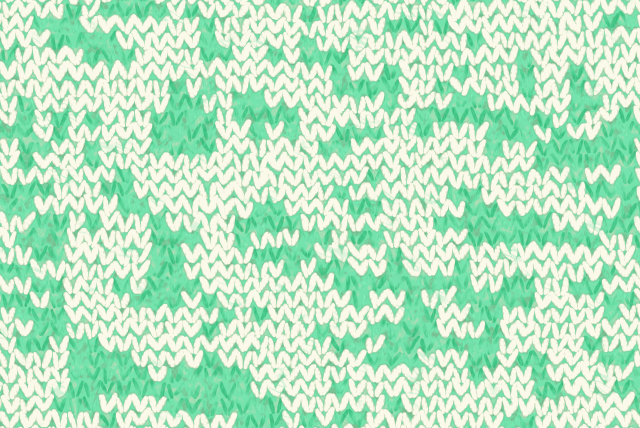
Write a Shadertoy shader that draws this texture.

```glsl
// Draws a knitted fabric of cream yarn stitches mottled with fuzzy mint mohair.

// Sizes in canvas heights
const float LEG_W = 0.0195;        // spacing of stitch legs, two per column
const float ROW_H = 0.0355;        // spacing of stitch rows
const float LEG_HALF = 0.0140;     // half the length of a leg
const float LEG_LEAN = 0.0056;     // sideways lean of half a leg
const float CREAM_R = 0.0086;      // radius of cream yarn
const float MINT_R = 0.0048;       // radius of mint strands
const float PATCH_CUT = -0.13;     // lower gives more cream stitches

const vec3 CREAM = vec3(0.985, 0.975, 0.915);
const vec3 CREAM_SHADE = vec3(0.84, 0.89, 0.77);
const vec3 PALE_MINT = vec3(0.67, 0.87, 0.71);
const vec3 MINT = vec3(0.46, 0.89, 0.68);
const vec3 DEEP_MINT = vec3(0.25, 0.77, 0.52);
const vec3 DULL_GREEN = vec3(0.47, 0.74, 0.56);

vec2 hash2(vec2 p) {
    vec3 q = fract(p.xyx * vec3(0.1031, 0.1030, 0.0973));
    q += dot(q, q.yzx + 33.33);
    return fract((q.xx + q.yz) * q.zy);
}

// Gradient noise, about -0.6 to 0.6
float noise(vec2 p) {
    vec2 i = floor(p), f = fract(p);
    vec2 u = f * f * f * (f * (f * 6.0 - 15.0) + 10.0);
    vec2 e = vec2(0.0, 1.0);
    float a = dot(hash2(i) * 2.0 - 1.0, f);
    float b = dot(hash2(i + e.yx) * 2.0 - 1.0, f - e.yx);
    float c = dot(hash2(i + e.xy) * 2.0 - 1.0, f - e.xy);
    float d = dot(hash2(i + e.yy) * 2.0 - 1.0, f - e.yy);
    return mix(mix(a, b, u.x), mix(c, d, u.x), u.y);
}

// Wandering hairs: thin bands around the zero lines of stretched noise
float fibres(vec2 p, float angle) {
    float c = cos(angle), s = sin(angle);
    vec2 q = mat2(c, -s, s, c) * p;
    return 1.0 - smoothstep(0.02, 0.12, abs(noise(q * vec2(90.0, 22.0))));
}

// Whether the stitch at (column, row) is cream
bool isCream(vec2 stitch) {
    vec2 slanted = stitch + vec2(0.5 * stitch.y, 0.25 * stitch.x);
    float patches = noise(slanted * vec2(0.17, 0.27) + 40.3)
                  + 0.8 * noise(stitch * vec2(0.37, 0.53) + 71.7)
                  + 0.4 * (hash2(stitch + 15.0).x - 0.5);
    return patches > PATCH_CUT;
}

void mainImage(out vec4 fragColor, in vec2 fragCoord) {
    vec2 p = fragCoord / iResolution.y;
    float aa = 0.75 / iResolution.y + 0.0005;

    // Uneven tension in the fabric
    vec2 w = p + 0.020 * vec2(noise(p * 4.5), noise(p * 4.5 + 19.0));
    w += 0.0055 * vec2(noise(p * 32.0 + 7.0), noise(p * 32.0 + 53.0));

    // Nearest cream and mint legs
    vec2 home = floor(w / vec2(LEG_W, ROW_H));
    float creamDist = 1.0, mintDist = 1.0;
    vec3 yarn = vec3(0.0);         // across, along, random tone
    for (int y = -1; y <= 1; y++) {
        for (int x = -1; x <= 1; x++) {
            vec2 cell = home + vec2(x, y);
            float side = mod(cell.x, 2.0) * 2.0 - 1.0;
            vec2 rnd = hash2(cell + 101.0);
            vec2 centre = (cell + 0.5) * vec2(LEG_W, ROW_H);
            centre += (rnd - 0.5) * vec2(0.004, 0.009);
            vec2 axis = vec2(side * LEG_LEAN * (0.6 + 0.9 * rnd.y),
                             LEG_HALF * (0.9 + 0.25 * rnd.x));
            vec2 rel = w - centre;
            float along = clamp(dot(rel, axis) / dot(axis, axis), -1.0, 1.0);
            float dist = length(rel - axis * along);
            float taper = 1.0 - 0.22 * along * along;
            if (isCream(vec2(floor(cell.x * 0.5), cell.y))) {
                float d = dist - CREAM_R * taper * (0.88 + 0.22 * rnd.y);
                if (d < creamDist) {
                    creamDist = d;
                    yarn = vec3(dot(rel, vec2(axis.y, -axis.x)) / length(axis) * side,
                                along, rnd.x);
                }
            } else {
                mintDist = min(mintDist, dist - MINT_R * taper);
            }
        }
    }

    // Mohair ground: mint haze with pale and dull gaps
    float haze = noise(p * 38.0 + 5.0) + 0.5 * noise(p * 85.0);
    vec3 col = mix(MINT, PALE_MINT, smoothstep(0.05, 0.35, haze));
    col = mix(col, DULL_GREEN, 0.9 * smoothstep(0.08, 0.32, -haze));
    float hairs = max(fibres(p, 0.5), fibres(p + 3.7, -0.55));
    col = mix(col, MINT, 0.45 * hairs);

    // Mint strands, soft at the edges
    float depth = smoothstep(-0.25, 0.2, noise(p * 24.0 + 31.0));
    vec3 strand = mix(MINT, DEEP_MINT, depth) + 0.10 * noise(p * vec2(210.0, 90.0));
    col = mix(col, strand, 0.92 * (1.0 - smoothstep(-0.002, 0.0015, mintDist)));

    // Contact shadow, then cream yarn with twisted plies
    col *= 1.0 - 0.08 * (1.0 - smoothstep(0.0, 0.004, creamDist));
    float ply = sin(yarn.y * 8.0 + yarn.x * 520.0 + yarn.z * 6.3);
    float body = clamp(-creamDist / CREAM_R, 0.0, 1.0);
    float light = body + 0.13 * ply + 0.35 * noise(p * 130.0) + 0.12 * (yarn.z - 0.5);
    vec3 cream = mix(CREAM_SHADE, CREAM, smoothstep(0.02, 0.42, light));
    cream = mix(cream, PALE_MINT, 0.45 * (1.0 - smoothstep(0.0, 0.16, body)));
    col = mix(col, cream, 1.0 - smoothstep(-aa, aa, creamDist));

    // Stray mint hairs over the cream
    float stray = fibres(p * 0.8 + 9.1, 1.1) * smoothstep(0.15, 0.4, noise(p * 16.0 + 88.0));
    col = mix(col, MINT, 0.3 * stray);

    fragColor = vec4(clamp(col, 0.0, 1.0), 1.0);
}
```
